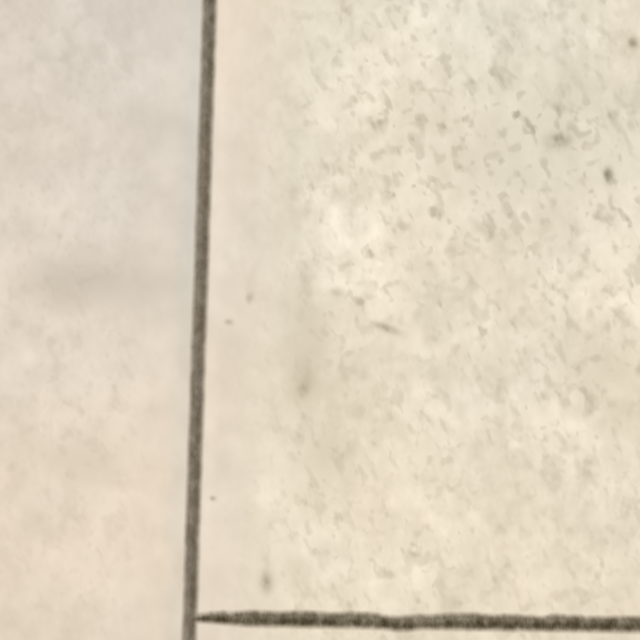
This texture is drawn by a WebGL 1 fragment shader. Its source:

```glsl
precision highp float;

uniform vec2 u_resolution;

float hash(vec2 p) {
  return fract(sin(dot(p, vec2(127.1, 311.7))) * 43758.545);
}

float valueNoise(vec2 p) {
  vec2 cell = floor(p);
  vec2 f = fract(p);
  f = f * f * (3.0 - 2.0 * f);
  float low = mix(hash(cell), hash(cell + vec2(1.0, 0.0)), f.x);
  float high = mix(hash(cell + vec2(0.0, 1.0)), hash(cell + vec2(1.0, 1.0)), f.x);
  return mix(low, high, f.y);
}

// Layered noise, roughly centred on zero
float fbm(vec2 p) {
  float sum = 0.0;
  float amplitude = 0.5;
  for (int i = 0; i < 3; i++) {
    sum += amplitude * (valueNoise(p) - 0.5);
    p = mat2(0.8, 0.6, -0.6, 0.8) * p * 2.03 + 7.3;
    amplitude *= 0.55;
  }
  return sum;
}

// Soft elliptical stain
float stain(vec2 p, vec2 center, vec2 radius) {
  vec2 d = (p - center) / radius;
  return exp(-dot(d, d));
}

// Soft band around zero distance
float band(float dist, float halfWidth, float blur) {
  return 1.0 - smoothstep(halfWidth - blur, halfWidth + blur, abs(dist));
}

// Blurred dark flecks, stretched along a slight upright slant
float flecks(vec2 p, float scale) {
  vec2 q = mat2(0.92, -0.28, 0.39, 0.66) * p * scale;
  q += 0.6 * vec2(valueNoise(q * 0.7 + 11.0), valueNoise(q * 0.7 + 37.0));
  float n = 0.7 * valueNoise(q) + 0.3 * valueNoise(q * 1.9 + 17.0);
  return smoothstep(0.56, 0.88, n);
}

// Broad discoloured areas
float patches(vec2 p) {
  float s = 0.055 * stain(p, vec2(0.12, 0.56), vec2(0.10, 0.035));
  s += 0.035 * stain(p, vec2(0.13, 0.29), vec2(0.06, 0.04));
  s += 0.045 * stain(p, vec2(0.49, 0.47), vec2(0.045, 0.10));
  s += 0.045 * stain(p, vec2(0.51, 0.28), vec2(0.05, 0.06));
  s += 0.045 * stain(p, vec2(0.82, 0.76), vec2(0.20, 0.13));
  s += 0.03 * stain(p, vec2(0.95, 0.42), vec2(0.12, 0.06));
  s -= 0.035 * stain(p, vec2(0.54, 0.62), vec2(0.05, 0.08));
  return s;
}

// Small distinct marks
float marks(vec2 p) {
  float s = 0.10 * stain(p, vec2(0.475, 0.40), vec2(0.016, 0.024));
  s += 0.20 * stain(p, vec2(0.873, 0.784), vec2(0.020, 0.014));
  s += 0.28 * stain(p, vec2(0.951, 0.727), vec2(0.008, 0.012));
  s += 0.22 * stain(p, vec2(0.989, 0.931), vec2(0.008, 0.010));
  s += 0.14 * stain(p, vec2(0.604, 0.486 - 0.35 * (p.x - 0.604)), vec2(0.022, 0.007));
  s += 0.12 * stain(p, vec2(0.527, 0.543), vec2(0.010, 0.008));
  s += 0.10 * stain(p, vec2(0.391, 0.535), vec2(0.006, 0.009));
  s += 0.10 * stain(p, vec2(0.359, 0.496), vec2(0.006, 0.005));
  s += 0.14 * stain(p, vec2(0.418, 0.090), vec2(0.010, 0.018));
  s += 0.13 * stain(p, vec2(0.333, 0.222), vec2(0.006, 0.004));
  return s;
}

vec3 stone(vec2 p, float rightTile, float seamDist) {
  float height = smoothstep(0.1, 1.0, p.y);
  vec3 leftColor = mix(vec3(0.905, 0.845, 0.765), vec3(0.865, 0.825, 0.77), height);
  vec3 rightColor = mix(vec3(0.915, 0.865, 0.775), vec3(0.905, 0.87, 0.79), height);
  float rim = 1.0 - smoothstep(0.02, 0.16, seamDist);
  rightColor = mix(rightColor, vec3(0.905, 0.85, 0.775), rim);
  vec3 color = mix(leftColor, rightColor, rightTile);

  // Grain is calm beside the seam and coarse toward the upper right
  float rough = rightTile * smoothstep(0.03, 0.22, seamDist);
  rough *= 0.7 + 0.3 * smoothstep(0.0, 0.7, p.y);
  rough = max(rough, 0.3 * (1.0 - rightTile) * smoothstep(0.04, 0.16, -seamDist));
  float broad = fbm(p * 9.0);
  float grain = fbm(p * vec2(46.0, 36.0) + 13.0);
  float tone = 0.085 * broad + mix(0.04, 0.13, rough) * grain;
  float fleckTone = 0.6 * flecks(p, 62.0) + 0.5 * flecks(p + 0.37, 98.0);
  tone -= fleckTone * mix(0.01, 0.13, rough) * clamp(0.8 + 1.6 * broad, 0.2, 1.4);
  tone += 0.012 * rough;
  tone -= patches(p) * (1.0 + 2.0 * grain);
  tone -= marks(p + 0.008 * vec2(grain, broad)) * clamp(0.9 + 2.5 * grain, 0.3, 1.6);

  color += tone * vec3(1.0, 1.0, 1.02);
  color += vec3(0.024, 0.004, -0.012) * fbm(p * 5.0 + 23.0);
  return color;
}

void main() {
  vec2 p = gl_FragCoord.xy / u_resolution;
  float wobble = fbm(vec2(p.y * 45.0, 2.0)) * 0.002;
  float seamDist = p.x - (0.2955 + 0.0325 * p.y) - wobble;
  float rightTile = smoothstep(-0.004, 0.004, seamDist);
  vec3 color = stone(p, rightTile, seamDist);

  // Worn rims beside the upright joint
  color += 0.018 * stain(vec2(seamDist, 0.0), vec2(0.022, 0.0), vec2(0.012, 1.0));
  color -= vec3(0.03, 0.016, 0.01) * stain(vec2(seamDist, 0.0), vec2(-0.020, 0.0), vec2(0.018, 1.0));

  // Upright joint, darker toward its right side
  float grit = fbm(p * vec2(100.0, 70.0) + 5.0);
  vec3 jointColor = vec3(0.51, 0.47, 0.41) + 0.18 * grit;
  jointColor -= 0.06 * stain(vec2(seamDist, 0.0), vec2(0.003, 0.0), vec2(0.005, 1.0));
  color = mix(color, jointColor, band(seamDist, 0.0105, 0.0055));

  // Level joint, thin at its left end with ragged edges
  float edge = fbm(vec2(p.x * 38.0, 9.0));
  float levelDist = p.y - (0.0345 - 0.0155 * (p.x - 0.3)) - 0.003 * edge;
  levelDist += 0.004 * stain(p, vec2(0.625, p.y), vec2(0.025, 1.0));
  float levelHalf = mix(0.006, 0.0115, smoothstep(0.31, 0.40, p.x)) + 0.004 * edge;
  float levelMask = band(levelDist, levelHalf, 0.006) * smoothstep(0.0, 0.008, seamDist);
  vec3 levelColor = vec3(0.50, 0.46, 0.39) + 0.35 * grit;
  levelColor -= 0.13 * stain(vec2(levelDist, 0.0), vec2(-0.003, 0.0), vec2(0.006, 1.0));
  color = mix(color, levelColor, levelMask);

  gl_FragColor = vec4(clamp(color, 0.0, 1.0), 1.0);
}
```
